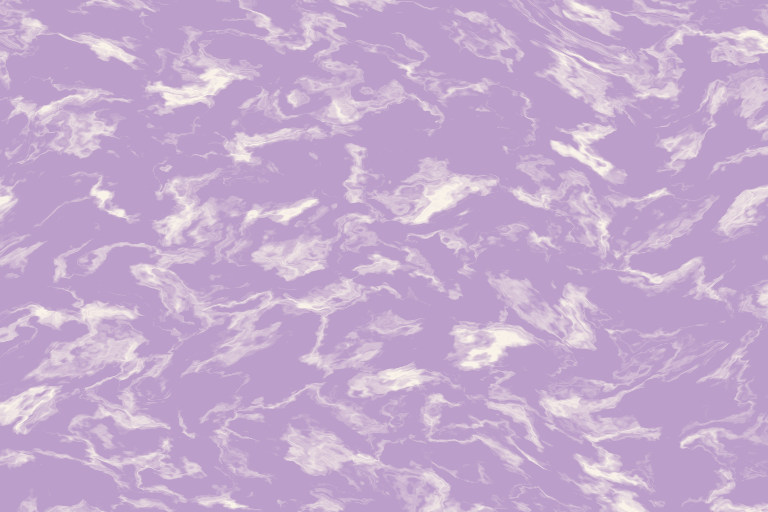
Give the GLSL for this texture, as a WebGL 1 fragment shader.

```glsl
precision highp float;
uniform vec2 u_resolution;

// Unit gradient at a lattice cell
vec2 cellGradient(vec2 cell) {
  vec3 h = fract(cell.xyx * vec3(0.1031, 0.1030, 0.0973));
  h += dot(h, h.yzx + 33.33);
  float angle = 6.2832 * fract((h.x + h.y) * h.z);
  return vec2(cos(angle), sin(angle));
}

float gradientNoise(vec2 p) {
  vec2 cell = floor(p);
  vec2 f = p - cell;
  vec2 blend = f * f * f * (f * (f * 6.0 - 15.0) + 10.0);
  vec2 e = vec2(1.0, 0.0);
  float a = dot(cellGradient(cell), f);
  float b = dot(cellGradient(cell + e.xy), f - e.xy);
  float c = dot(cellGradient(cell + e.yx), f - e.yx);
  float d = dot(cellGradient(cell + e.xx), f - e.xx);
  return mix(mix(a, b, blend.x), mix(c, d, blend.x), blend.y);
}

float fractalNoise(vec2 p) {
  float sum = 0.0;
  float amplitude = 1.0;
  for (int i = 0; i < 5; i++) {
    sum += amplitude * gradientNoise(p);
    p = mat2(1.6, 1.2, -1.2, 1.6) * p + 7.3;
    amplitude *= 0.53;
  }
  return sum;
}

// Layered sines bend the plane into gentle swirls
vec2 swirl(vec2 p) {
  float frequency = 0.8;
  for (int i = 0; i < 3; i++) {
    p += 0.24 / frequency * sin(p.yx * frequency + frequency * vec2(3.1, 5.7));
    frequency *= 1.7;
  }
  return p;
}

void main() {
  vec2 p = gl_FragCoord.xy / u_resolution.y;
  vec2 flow = swirl(p * vec2(6.2, 9.8) + 20.0);

  // Ragged edges from a second, fractal bend
  flow += 0.65 * vec2(fractalNoise(flow + 31.0), fractalNoise(flow + 57.0));

  // Veins follow the zero line of one noise, patches swell or hide them
  float vein = abs(fractalNoise(flow + 11.0));
  float patches = fractalNoise(flow * 1.25 + 83.0);
  float cream = clamp(0.47 - 2.6 * vein + 1.15 * patches, 0.0, 1.0);

  vec3 lavender = vec3(0.735, 0.618, 0.79);
  vec3 ivory = vec3(0.975, 0.95, 0.915);
  gl_FragColor = vec4(mix(lavender, ivory, cream), 1.0);
}
```
